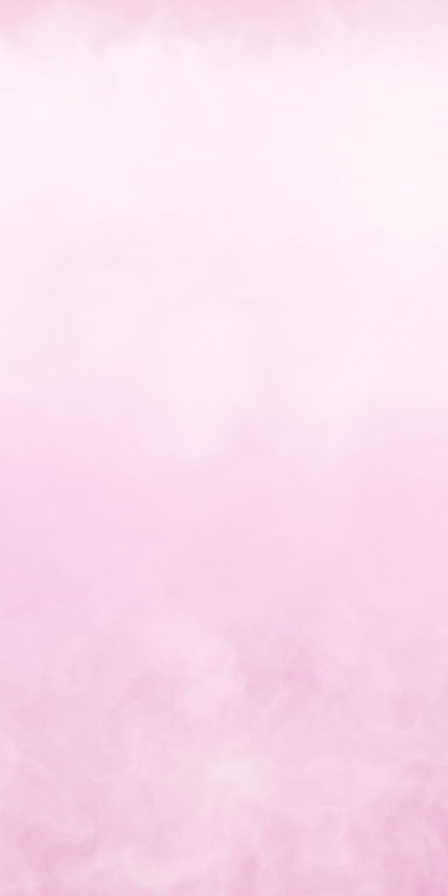
This background is drawn by a WebGL 1 fragment shader. Its source:

```glsl
precision highp float;
// Soft pink watercolor wash: pale sky above, rosy wispy clouds below.
uniform vec2 u_resolution;

// Vertical wash, from bottom to top
const vec3 BASE_ROSE  = vec3(0.945, 0.765, 0.865);
const vec3 LOW_ROSE   = vec3(0.956, 0.800, 0.886);
const vec3 MID_PINK   = vec3(0.978, 0.834, 0.924);
const vec3 SOFT_PINK  = vec3(0.986, 0.876, 0.948);
const vec3 PALE_PINK  = vec3(0.990, 0.905, 0.954);
const vec3 BLUSH      = vec3(0.996, 0.932, 0.968);
const vec3 TOP_ROSE   = vec3(0.962, 0.822, 0.892);

// Local pigments
const vec3 DEEP_ROSE  = vec3(0.932, 0.715, 0.840);
const vec3 ORCHID     = vec3(0.976, 0.800, 0.915);
const vec3 MILK       = vec3(0.968, 0.895, 0.935);
const vec3 NEAR_WHITE = vec3(1.000, 0.966, 0.984);

const float ASPECT = 2.0;          // height over width of the layout
const float WARP = 0.10;           // how far noise bends the pools
const float CLOUD_SCALE = 6.0;
const float VEIN_SCALE = 9.0;
const float VEIN_STRENGTH = 0.42;
const float MOTTLE = 0.10;
const float GRAIN_SCALE = 17.0;
const float GRAIN = 0.055;

float hash(vec2 p) {
  vec3 q = fract(p.xyx * 0.1031);
  q += dot(q, q.yzx + 33.33);
  return fract((q.x + q.y) * q.z);
}

float noise(vec2 p) {
  vec2 i = floor(p);
  vec2 f = fract(p);
  f = f * f * f * (f * (f * 6.0 - 15.0) + 10.0);
  return mix(mix(hash(i), hash(i + vec2(1.0, 0.0)), f.x),
             mix(hash(i + vec2(0.0, 1.0)), hash(i + 1.0), f.x), f.y);
}

// Layered noise centred on zero
float fbm(vec2 p) {
  float sum = 0.0;
  float amp = 0.5;
  for (int i = 0; i < 5; i++) {
    sum += amp * (noise(p) - 0.5);
    p = mat2(1.6, 1.2, -1.2, 1.6) * p + 17.3;
    amp *= 0.55;
  }
  return sum;
}

// Thin bright filaments along the middle level of noise
float veins(vec2 p) {
  float sum = 0.0;
  float amp = 0.5;
  for (int i = 0; i < 3; i++) {
    float ridge = 1.0 - abs(2.0 * noise(p) - 1.0);
    sum += amp * pow(ridge, 5.0);
    p = mat2(1.6, 1.2, -1.2, 1.6) * p + 9.1;
    amp *= 0.65;
  }
  return sum;
}

// Soft elliptical pool of pigment
float pool(vec2 p, vec2 center, vec2 radius) {
  vec2 d = (p - center) / radius;
  return exp(-dot(d, d));
}

vec3 verticalWash(float y) {
  vec3 c = mix(BASE_ROSE, LOW_ROSE, smoothstep(0.0, 0.10, y));
  c = mix(c, MID_PINK, smoothstep(0.14, 0.36, y));
  c = mix(c, SOFT_PINK, smoothstep(0.36, 0.53, y));
  c = mix(c, PALE_PINK, smoothstep(0.47, 0.64, y));
  c = mix(c, BLUSH, smoothstep(0.64, 0.86, y));
  return mix(c, TOP_ROSE, smoothstep(0.92, 1.02, y));
}

void main() {
  vec2 uv = gl_FragCoord.xy / u_resolution;
  vec2 p = uv * vec2(1.0, ASPECT);

  // Bend the coordinates so every pool gets a ragged, painted outline
  vec2 bend = vec2(fbm(p * CLOUD_SCALE), fbm(p * CLOUD_SCALE + 41.7));
  vec2 w = uv + WARP * bend * vec2(2.0, 1.0);
  vec3 color = verticalWash(w.y);

  // Darker pools
  color = mix(color, ORCHID, 0.70 * pool(w, vec2(0.0, 0.37), vec2(0.28, 0.12)));
  color = mix(color, SOFT_PINK, 0.55 * pool(w, vec2(0.28, 0.55), vec2(0.18, 0.07)));
  color = mix(color, DEEP_ROSE, 0.60 * pool(w, vec2(0.64, 0.24), vec2(0.14, 0.05)));
  color = mix(color, DEEP_ROSE, 0.50 * pool(w, vec2(1.0, 0.03), vec2(0.16, 0.07)));
  color = mix(color, DEEP_ROSE, 0.35 * pool(w, vec2(0.0, 0.02), vec2(0.22, 0.05)));
  color = mix(color, TOP_ROSE, 0.60 * pool(w, vec2(0.36, 0.965), vec2(0.13, 0.03)));

  // Lighter pools
  color = mix(color, NEAR_WHITE, 0.85 * pool(w, vec2(0.90, 0.80), vec2(0.18, 0.13)));
  color = mix(color, NEAR_WHITE, 0.35 * pool(w, vec2(0.12, 0.88), vec2(0.22, 0.07)));
  color = mix(color, BLUSH, 0.60 * pool(w, vec2(0.50, 0.59), vec2(0.14, 0.06)));
  color = mix(color, BLUSH, 0.60 * pool(w, vec2(0.82, 0.56), vec2(0.18, 0.06)));
  color = mix(color, MILK, 0.80 * pool(w, vec2(0.53, 0.135), vec2(0.13, 0.05)));
  color = mix(color, MILK, 0.65 * pool(w, vec2(0.33, 0.035), vec2(0.13, 0.025)));
  color = mix(color, MILK, 0.30 * pool(w, vec2(0.45, 0.27), vec2(0.11, 0.08)));

  // Wisps and mottling, strongest near the bottom and the top edge
  float low = 1.0 - smoothstep(0.22, 0.40, uv.y);
  float roughness = 0.27 + 0.73 * low + 0.50 * smoothstep(0.88, 1.0, uv.y);
  float wisps = veins(p * VEIN_SCALE + 1.5 * bend) - 0.22;
  color = mix(color, MILK, VEIN_STRENGTH * wisps * (0.12 + 0.88 * low));
  float mottle = MOTTLE * fbm(p * 6.0 + 2.0 * bend + 5.0);
  mottle += GRAIN * fbm(p * GRAIN_SCALE + 3.0 * bend + 23.0);
  color += roughness * mottle * vec3(0.40, 1.0, 0.70);

  gl_FragColor = vec4(clamp(color, 0.0, 1.0), 1.0);
}
```
